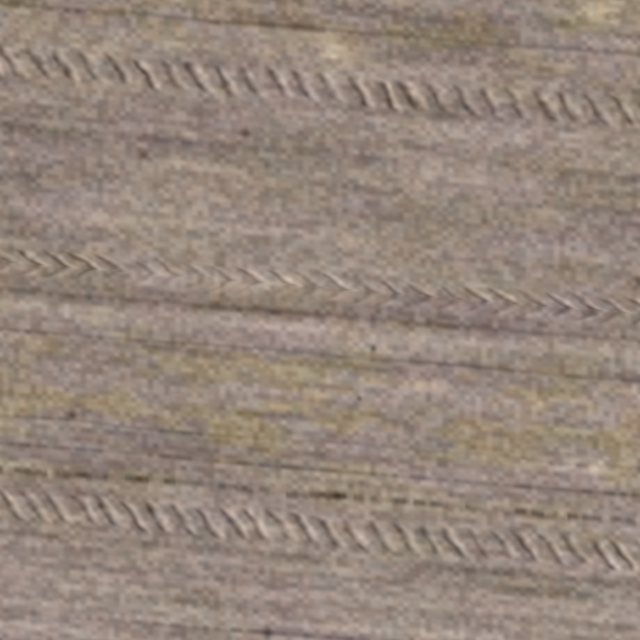
This texture is drawn by a WebGL 1 fragment shader. Its source:

```glsl
precision highp float;
uniform vec2 u_resolution;

#define ROW_SLOPE 0.082
#define SOIL vec3(0.579, 0.521, 0.491)
#define STRAW_TINT vec3(0.022, 0.016, -0.046)
#define PALE_TINT vec3(0.15, 0.15, 0.12)
#define SHADE_TINT vec3(1.0, 0.97, 0.92)
#define FURROWS 43.0
#define GRAIN 0.125
#define STREAK 0.075
#define LUG_CONTRAST 0.125

float hash(vec2 p) {
  vec3 q = fract(vec3(p.xyx) * 0.1031);
  q += dot(q, q.yzx + 33.33);
  return fract((q.x + q.y) * q.z);
}

float noise(vec2 p) {
  vec2 i = floor(p), f = fract(p);
  f = f * f * (3.0 - 2.0 * f);
  return mix(mix(hash(i), hash(i + vec2(1.0, 0.0)), f.x),
             mix(hash(i + vec2(0.0, 1.0)), hash(i + 1.0), f.x), f.y);
}

float signedNoise(vec2 p) { return noise(p) - 0.5; }

float bell(float d, float width) { return exp(-d * d / (width * width)); }

// Long groove; its depth along the row never falls below the given floor
float groove(vec2 p, float centre, float width, float minDepth) {
  float wear = smoothstep(0.1, 0.75, noise(vec2(p.x * 7.0, centre * 91.0)));
  float wander = 0.006 * signedNoise(vec2(p.x * 9.0, centre * 57.0));
  return bell(p.y - centre - wander, width) * mix(minDepth, 1.0, wear);
}

// Tyre track: slanted ridges, each with a shadow; chevron folds the lower half
float lugs(vec2 p, float centre, float halfHeight, float count, float lean, float chevron) {
  float h = (p.y - centre) / halfHeight;
  float bend = 0.22 * signedNoise(p * vec2(45.0, 60.0));
  float phase = p.x * count + lean * mix(h, abs(h), chevron) + bend;
  float id = floor(phase);
  float f = fract(phase) + 0.14 * (hash(vec2(id, centre * 80.0)) - 0.5);
  float strength = mix(0.7, 1.2, hash(vec2(id + 9.0, centre * 130.0)));
  strength *= mix(0.6, 1.15, noise(vec2(p.x * 8.0, centre * 40.0)));
  float band = smoothstep(1.25, 0.7, abs(h + 0.3 * (hash(vec2(id, 5.0)) - 0.5)));
  band *= 1.0 - 0.5 * chevron * smoothstep(0.1, -0.3, h);
  return band * strength * (bell(f - 0.66, 0.17) - 1.25 * bell(f - 0.34, 0.15));
}

// Ragged patch
float blot(vec2 p, vec2 centre, vec2 size) {
  vec2 d = (p - centre) / size;
  return exp(-dot(d, d)) * smoothstep(0.15, 0.7, noise(p * vec2(45.0, 75.0)));
}

// Sparse dark clods, one candidate per cell
float clods(vec2 p) {
  vec2 g = p * 9.0, cell = floor(g);
  float sum = 0.0;
  for (int j = -1; j <= 1; j++) {
    for (int i = -1; i <= 1; i++) {
      vec2 c = cell + vec2(float(i), float(j));
      vec2 seat = c + vec2(hash(c + 3.1), hash(c + 17.7));
      float size = mix(0.04, 0.085, hash(c + 41.3));
      sum += step(0.88, hash(c + 60.9)) * bell(length(g - seat), size);
    }
  }
  return sum;
}

void main() {
  vec2 uv = gl_FragCoord.xy / u_resolution;
  vec2 p = vec2(uv.x, uv.y + ROW_SLOPE * uv.x);

  // Streaks along the rows and soft soil grain
  float shade = STREAK * signedNoise(p * vec2(3.0, 34.0));
  shade += STREAK * signedNoise(p * vec2(7.0, 80.0) + 13.0);
  shade += 0.03 * signedNoise(p * vec2(4.0, 9.0) + 31.0);
  shade += GRAIN * signedNoise(p * vec2(115.0, 130.0));
  shade += 0.6 * GRAIN * signedNoise(p * vec2(58.0, 85.0) + 7.0);

  // Shallow furrows, clearest in the lower field
  float ploughed = 1.0 - smoothstep(0.10, 0.45, p.y);
  float wave = sin(6.28318 * (p.y * FURROWS + 0.7 * noise(p * vec2(4.0, 12.0))));
  shade += wave * mix(0.006, 0.022, ploughed) * (0.4 + noise(p * vec2(6.0, 30.0)));
  shade += 0.025 * smoothstep(0.17, 0.12, p.y);

  // Deep grooves and the pale bank beside the central one
  shade -= 0.13 * groove(p, 0.549, 0.006, 0.7);
  shade -= 0.03 * groove(p, 0.563, 0.016, 0.7);
  shade += 0.05 * groove(p, 0.523, 0.015, 0.7);
  shade -= 0.11 * groove(p, 0.995, 0.005, 0.5);
  shade -= 0.08 * groove(p, 0.803, 0.008, 0.2);
  shade -= 0.09 * groove(p, 0.487, 0.004, 0.5);
  shade -= 0.08 * groove(p, 0.350, 0.004, 0.5);
  shade -= 0.09 * groove(p, 0.307, 0.004, 0.5);
  shade -= 0.07 * groove(p, 0.170, 0.007, 0.5);
  shade -= 0.12 * groove(p, 0.044, 0.005, 0.5);
  float dots = smoothstep(0.25, 0.7, noise(vec2(p.x * 75.0, 4.0)));
  shade -= 0.17 * groove(p, 0.266, 0.006, 0.6) * dots;

  // Three tyre tracks
  shade += LUG_CONTRAST * lugs(p, 0.904, 0.022, 24.0, 0.32, 0.0);
  shade += 0.8 * LUG_CONTRAST * lugs(p, 0.592, 0.020, 23.0, 0.70, 1.0);
  shade += LUG_CONTRAST * lugs(p, 0.212, 0.022, 26.0, 0.40, 0.0);
  shade -= 0.18 * clods(p);

  // Straw residue and violet-grey bare soil
  float zone = 0.3 + 0.7 * bell(p.y - 0.40, 0.11) + 0.4 * smoothstep(0.88, 0.98, p.y);
  zone *= smoothstep(0.08, 0.24, p.y);
  float patches = 0.55 * noise(p * vec2(11.0, 26.0) + 5.0) + 0.45 * noise(p * vec2(26.0, 55.0));
  float straw = zone * smoothstep(0.38, 0.70, patches);
  vec3 colour = SOIL + SHADE_TINT * shade + STRAW_TINT * straw;
  colour += vec3(0.008, -0.006, 0.026) * signedNoise(p * vec2(9.0, 26.0) + 71.0);
  colour += vec3(0.022, -0.008, -0.022) * signedNoise(p * vec2(50.0, 55.0) + 23.0);

  // Bleached patches
  float pale = blot(p, vec2(0.94, 1.055), vec2(0.05, 0.022));
  pale += blot(p, vec2(0.52, 0.96), vec2(0.035, 0.025));
  pale += blot(p, vec2(0.92, 0.348), vec2(0.085, 0.014));
  pale += 0.6 * blot(p, vec2(0.67, 0.452), vec2(0.03, 0.012));
  gl_FragColor = vec4(clamp(colour + PALE_TINT * pale, 0.0, 1.0), 1.0);
}
```
